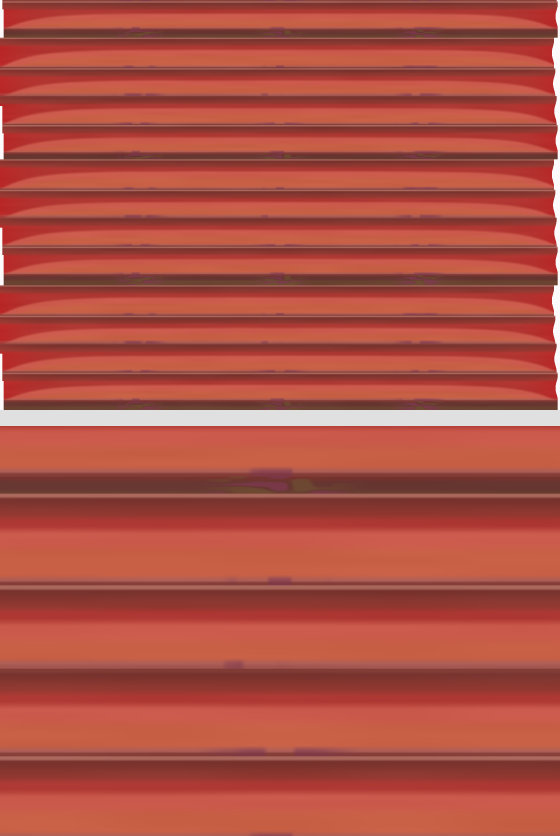
Top: the whole. Bottom: its middle third, enlarged.
This texture is drawn by a Shadertoy shader. Its source:

```glsl
// Red horizontal slats, stacked in groups of four with a dark seam below each group.
// Each slat is a vertical colour ramp bent down at both ends; the groups step
// sideways at ragged white margins, and the seams carry small worn specks.

// Vertical lengths are in slat pitches, horizontal ones in canvas widths.
const float PITCHES_DOWN = 14.05;
const float FIRST_GROUP = 1.2875;
const float GROUP_PERIOD = 4.2425;
const float UNEVEN_GROUP = -0.075;   // shift of the middle group
const float UNEVEN_SLAT = 0.05;      // shift of the second slat
const float SEAM_TOP = 3.975;
const float END_BEND = 0.62;         // how far the ramp sinks at the ends
const float END_WIDTH = 0.055;
const float RIGHT_EDGE = 0.9895;
const float EDGE_STEP = 0.0022;
const float EDGE_WAVE = 0.004;
const float GRAIN = 0.022;
const int SAMPLES = 3;

const vec3 MARGIN = vec3(0.99, 0.98, 0.98);
const vec3 HIGHLIGHT = vec3(0.70, 0.44, 0.39);
const vec3 SHADOW = vec3(0.47, 0.20, 0.18);
const vec3 BRICK = vec3(0.56, 0.22, 0.19);
const vec3 RED = vec3(0.68, 0.22, 0.20);
const vec3 END_RED = vec3(0.73, 0.15, 0.15);
const vec3 CORAL = vec3(0.80, 0.355, 0.30);
const vec3 ORANGE = vec3(0.78, 0.375, 0.27);
const vec3 MAUVE = vec3(0.68, 0.37, 0.34);
const vec3 SEAM = vec3(0.40, 0.21, 0.19);
const vec3 OLIVE = vec3(0.43, 0.30, 0.19);
const vec3 PURPLE = vec3(0.49, 0.22, 0.31);

float hash(vec2 p) {
    p = fract(p * vec2(0.1031, 0.1137));
    p += dot(p, p.yx + 33.33);
    return fract((p.x + p.y) * p.x * 17.3);
}

float noise(vec2 p) {
    vec2 i = floor(p), f = fract(p);
    f = f * f * (3.0 - 2.0 * f);
    return mix(mix(hash(i), hash(i + vec2(1, 0)), f.x),
               mix(hash(i + vec2(0, 1)), hash(i + vec2(1, 1)), f.x), f.y);
}

float groupTop(int i) {
    return FIRST_GROUP + GROUP_PERIOD * float(i) + (i == 1 ? UNEVEN_GROUP : 0.0);
}

float slatTop(int k) {
    return k == 4 ? SEAM_TOP : float(k) + (k == 1 ? UNEVEN_SLAT : 0.0);
}

// Worn patches near the quarter, the middle and the three-quarter point
float wear(float x) {
    float fromPatch = abs(x - clamp(round(x * 4.0), 1.0, 3.0) * 0.25);
    return 1.0 - smoothstep(0.015, 0.055, fromPatch);
}

vec3 slatColor(float x, float t, float toNext, int k) {
    float fromEnd = max(min(x, 1.0 - x), 0.0);
    float ends = exp(-fromEnd / END_WIDTH);
    float bent = t - END_BEND * ends;

    // Shadow under the lip, then the rounded face
    vec3 c = mix(SHADOW, BRICK, smoothstep(0.05, 0.24, t));
    c = mix(c, RED, 0.4 * ends);
    c = mix(c, mix(RED, END_RED, ends), smoothstep(0.22, 0.33, t));
    c = mix(c, CORAL, smoothstep(0.36, 0.48, bent));
    c = mix(c, ORANGE, smoothstep(0.55, 0.70, bent));

    // Lower rim: pale fade, then a thin dark line
    float rim = 1.0 - smoothstep(0.05, 0.13, toNext);
    c = mix(c, MAUVE, rim * (1.0 - 0.6 * ends));
    float line = 1.0 - smoothstep(0.025, 0.06, toNext);
    c = mix(c, SHADOW, line * (k == 1 ? 0.2 : 0.75));
    float specks = wear(x) * smoothstep(0.45, 0.7, noise(vec2(x * 70.0, float(k))));
    c = mix(c, PURPLE, 0.6 * rim * specks);

    // Bright upper lip, faint on the third slat
    float lip = 1.0 - smoothstep(0.03, 0.065, t);
    return mix(c, HIGHLIGHT, lip * (k == 2 ? 0.15 : 0.85));
}

vec3 seamColor(float x, float t) {
    vec3 c = mix(SHADOW, SEAM, smoothstep(0.0, 0.08, t));
    c = mix(c, OLIVE, 0.55 * smoothstep(0.13, 0.22, t));
    float blot = noise(vec2(x * 80.0, t * 22.0));
    vec3 stain = mix(OLIVE, PURPLE, smoothstep(0.4, 0.6, blot));
    return mix(c, stain, 0.75 * wear(x) * smoothstep(0.08, 0.3, abs(blot - 0.5) + t * 0.5));
}

vec3 slatWall(vec2 uv) {
    float y = (1.0 - uv.y) * PITCHES_DOWN;

    // Find the group, then the slat inside it; index 4 is the seam
    int group = -1, k = 0;
    for (int i = 0; i < 3; i++) if (y >= groupTop(i)) group = i;
    float inGroup = y - groupTop(group);
    for (int i = 1; i < 5; i++) if (inGroup >= slatTop(i)) k = i;
    float t = inGroup - slatTop(k);

    vec3 c = k == 4 ? seamColor(uv.x, t) : slatColor(uv.x, t, slatTop(k + 1) - inGroup, k);
    c += GRAIN * (noise(vec2(uv.x * 14.0, y * 9.0)) - 0.5);

    // Stepped left margin and wavy right margin
    float left = 0.004 * step(2.35, inGroup) + 0.0025 * step(3.28, inGroup);
    float bulge = k == 4 ? 0.0 : smoothstep(0.1, 0.5, t) * (1.0 - smoothstep(0.55, 0.95, t));
    float right = RIGHT_EDGE + EDGE_STEP * float(min(k, 3)) - EDGE_WAVE * bulge;
    return mix(MARGIN, c, step(left, uv.x) * step(uv.x, right));
}

void mainImage(out vec4 fragColor, in vec2 fragCoord) {
    // Average a small grid of samples to smooth the edges
    vec3 sum = vec3(0.0);
    for (int j = 0; j < SAMPLES * SAMPLES; j++) {
        vec2 offset = (vec2(j % SAMPLES, j / SAMPLES) + 0.5) / float(SAMPLES) - 0.5;
        sum += slatWall((fragCoord + offset) / iResolution.xy);
    }
    fragColor = vec4(sum / float(SAMPLES * SAMPLES), 1.0);
}
```
